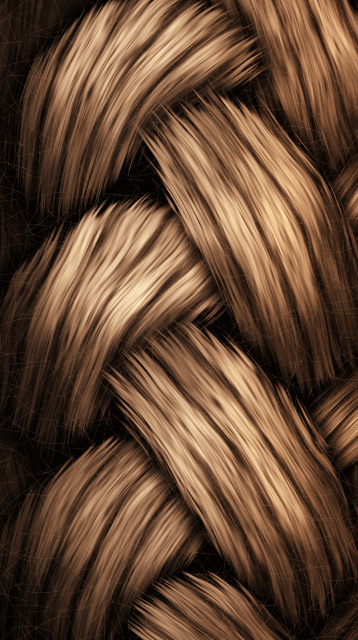
A Shadertoy shader for this texture:

```glsl
float hash(vec2 p) {
    vec3 q = fract(vec3(p.xyx) * 0.1031);
    q += dot(q, q.yzx + 33.33);
    return fract((q.x + q.y) * q.z);
}

float noise(vec2 p) {
    vec2 i = floor(p), f = fract(p);
    f = f * f * (3.0 - 2.0 * f);
    return mix(mix(hash(i), hash(i + vec2(1, 0)), f.x),
               mix(hash(i + vec2(0, 1)), hash(i + vec2(1, 1)), f.x), f.y);
}

vec2 rotate(vec2 p, float angle) {
    float c = cos(angle), s = sin(angle);
    return vec2(c * p.x + s * p.y, c * p.y - s * p.x);
}

// Fine hair grain: x runs along the hair, y across it
float fibres(vec2 p) {
    p.y += 0.8 * noise(p * vec2(0.6, 0.2));
    return 0.45 * noise(p * vec2(0.9, 2.1)) + 0.2 * noise(p * vec2(0.5, 0.8) + 37.0)
         + 0.35 * noise(p * vec2(1.6, 3.5) + 71.0);
}

// Lays one bent, twisted strand over the tone below it
float strand(float below, vec2 p, vec2 centre, float angle, vec2 size,
             float bend, float slant, float glowAt, float gain) {
    vec2 q = rotate(p - centre, angle) / size;
    q.y += bend * q.x * q.x;
    float seed = floor(100.0 * hash(centre * 91.0));

    // Plies twisted around the axis
    float lane = q.y * 2.1 + slant * q.x + 0.4 * noise(q * vec2(1.6, 1.2) + seed);
    float ply = floor(lane), across = fract(lane) - 0.5;
    float grain = fibres(vec2(q.x * size.x * 26.0, lane * 7.5 + q.x) + seed);
    float crease = smoothstep(0.0, 0.85, 1.0 - 4.0 * across * across + 0.4 * (grain - 0.5));
    float glint = noise(vec2(q.x * 3.0 + ply * 0.6, ply * 7.3 + seed));

    // Rounded body with a bright crown
    float crown = exp(-2.3 * (q.x - glowAt) * (q.x - glowAt));
    float body = sqrt(max(0.0, 1.0 - 0.8 * q.y * q.y));
    float tone = gain * (0.13 + 0.87 * crown) * body * mix(0.3, 1.0, crease);
    tone *= (0.6 + 0.75 * glint) * (0.12 + 1.9 * grain);

    // Frayed edge and contact shadow
    vec2 a = abs(q);
    float inside = 1.0 - pow(a.x * a.x * a.x + a.y * a.y * a.y, 1.0 / 3.0);
    float cover = smoothstep(-0.06, 0.12, inside + 0.35 * (grain - 0.5));
    below *= mix(1.0, 0.15, smoothstep(-0.32, 0.02, inside));
    return mix(below, tone, cover);
}

// One layer of short curled hairs, one hair to a cell
float looseHairs(vec2 p, float angle, float seed, float width) {
    vec2 cell = vec2(0.085, 0.036);
    vec2 q = rotate(p, angle) / cell + seed;
    vec2 id = floor(q), f = fract(q) - 0.5;
    float h = hash(id + seed), k = hash(id + seed + 19.0);
    float curve = 0.35 * (h - 0.5) + 2.4 * (k - 0.5) * f.x * f.x;
    float line = 1.0 - smoothstep(0.0, width, abs(f.y - curve) * cell.y);
    return line * smoothstep(0.5, 0.3, abs(f.x)) * smoothstep(0.3, 1.0, fract(h * 7.0 + k));
}

// Dark umber through tan to pale straw
vec3 hairColour(float t) {
    return t * mix(vec3(1.0, 0.65, 0.44), vec3(1.0, 0.95, 0.78), t * t * t);
}

void mainImage(out vec4 fragColor, in vec2 fragCoord) {
    vec2 p = fragCoord / iResolution.y;

    // Deep fur behind the braid
    float fur = fibres(rotate(p, 1.3 + 0.3 * noise(p * 3.0)) * vec2(22.0, 130.0));
    float side = smoothstep(0.2, 0.0, p.x) + smoothstep(0.44, 0.54, p.x);
    float tone = fur * (0.06 + 0.28 * side * (0.5 + noise(p * 7.0)));

    // Outer strands at the right
    tone = strand(tone, p, vec2(0.56, 0.73), 1.0, vec2(0.16, 0.08), 0.2, 0.2, 0.0, 0.72);
    tone = strand(tone, p, vec2(0.56, 0.365), 0.75, vec2(0.13, 0.06), 0.2, 0.2, 0.0, 0.72);
    tone = strand(tone, p, vec2(0.56, 0.05), 0.9, vec2(0.14, 0.07), 0.2, 0.2, 0.0, 0.3);

    // Interlaced strands, top to bottom
    tone = strand(tone, p, vec2(0.462, 0.93), -1.12, vec2(0.195, 0.108), 0.2, 0.2, -0.1, 0.85);
    tone = strand(tone, p, vec2(0.172, 0.868), 0.7, vec2(0.21, 0.112), 0.62, -1.7, 0.25, 1.22);
    tone = strand(tone, p, vec2(0.15, 0.525), 0.72, vec2(0.22, 0.126), 0.45, -1.5, 0.35, 1.25);
    tone = strand(tone, p, vec2(0.425, 0.633), -1.08, vec2(0.245, 0.112), 0.3, 0.2, -0.3, 1.1);
    tone = strand(tone, p, vec2(0.143, 0.15), 0.8, vec2(0.22, 0.123), 0.45, -1.4, 0.25, 0.75);
    tone = strand(tone, p, vec2(0.39, 0.272), -0.98, vec2(0.25, 0.115), 0.3, 0.2, -0.2, 1.05);
    tone = strand(tone, p, vec2(0.38, -0.035), -0.78, vec2(0.175, 0.09), 0.3, 0.2, -0.5, 0.9);

    // Light falls off toward the left and lower edges
    tone *= mix(0.45, 1.0, smoothstep(-0.02, 0.17, p.x));
    tone *= mix(0.65, 1.0, smoothstep(-0.05, 0.25, p.y));

    // Stray hairs catching the light
    float width = max(0.0012, 0.8 / iResolution.y);
    for (int i = 0; i < 16; i++) {
        float n = float(i);
        float hair = looseHairs(p, n * 0.83 + 0.2, n * 5.37, width);
        tone = mix(tone, 0.18 + 0.8 * tone, 0.55 * hair);
    }

    // Soft highlight shoulder, warmer brown on the right
    vec3 colour = hairColour(1.0 - exp(-1.6 * pow(max(tone, 0.02), 1.12)));
    colour *= mix(vec3(1.0), vec3(1.02, 0.96, 0.89), smoothstep(0.25, 0.5, p.x));
    fragColor = vec4(colour, 1.0);
}
```
